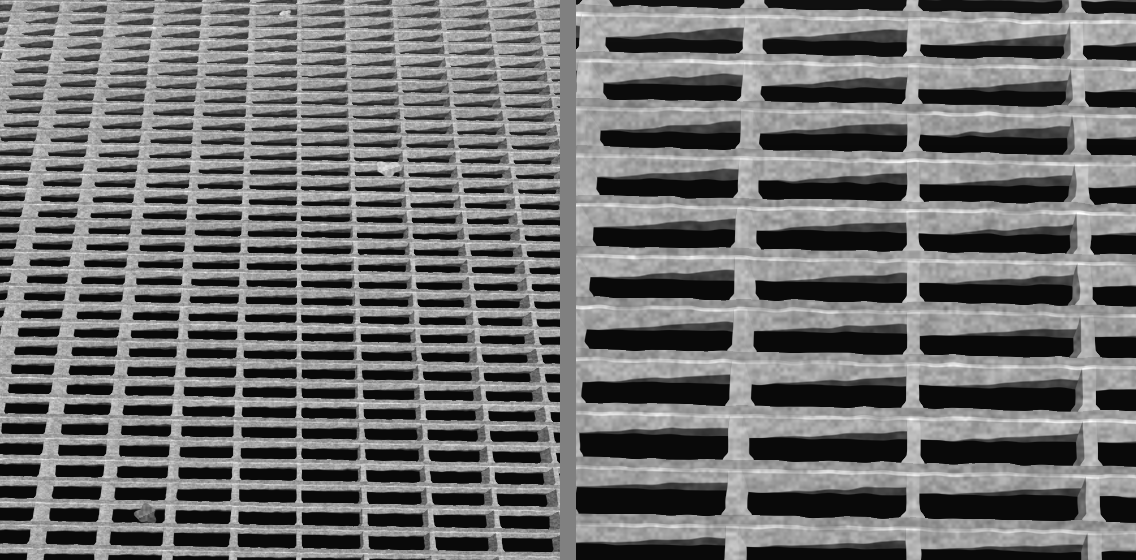
Left: the whole. Right: its middle third, enlarged.
Reproduce this texture procedurally as a Shadertoy shader.

```glsl
// Steel walkway grating seen at a slant, with worn bars, side light and three pebbles.

float hash(vec2 p) {
    return fract(sin(dot(p, vec2(127.1, 311.7))) * 43758.5453);
}

float noise(vec2 p) {
    vec2 i = floor(p), f = fract(p);
    f = f * f * (3.0 - 2.0 * f);
    return mix(mix(hash(i), hash(i + vec2(1, 0)), f.x),
               mix(hash(i + vec2(0, 1)), hash(i + vec2(1, 1)), f.x), f.y);
}

// Coverage of the positive side of a signed distance.
float cover(float dist, float width) {
    return clamp(dist / width + 0.5, 0.0, 1.0);
}

// Faceted pebble with a shaded lower side, laid over the tone below it.
float pebble(float tone, vec2 p, vec2 size, float light, float seed, float px) {
    vec2 q = p / size;
    float angle = atan(q.y, q.x);
    float radius = 0.86 + 0.13 * cos(3.0 * angle + seed) + 0.1 * cos(5.0 * angle - seed);
    float facet = 0.12 * step(0.1, q.y + 0.5 * q.x) + 0.2 * (noise(p * 260.0 + seed) - 0.5);
    return mix(tone, light - facet, cover((radius - length(q)) * size.y, px));
}

void mainImage(out vec4 fragColor, in vec2 fragCoord) {
    vec2 uv = fragCoord / iResolution.xy;
    float px = 1.2 / iResolution.y;
    vec2 p = vec2(uv.x, 1.0 - uv.y);           // y runs toward the viewer

    // Worn, slightly uneven edges
    vec2 wobble = vec2(noise(p * 95.0), noise(p * 95.0 + 40.0)) - 0.5;
    vec2 w = p + wobble * 0.0016;

    // Perspective: columns fan out, rows grow with the square of nearness
    float columnWidth = 0.0844 + 0.0361 * w.y;
    float column = (w.x - 0.534) / columnWidth;
    float near = 2.34 + w.y - 0.016 * (w.x - 0.534);
    float row = 0.63 - 264.3 / near;
    float period = near * near / 264.3;
    vec2 cell = floor(vec2(column, row));
    float u = fract(column);
    float down = fract(row) * period;           // distance below the bar's far edge
    float variation = hash(cell) - 0.5;

    // Grain of the galvanised steel
    float grain = noise(p * vec2(150.0, 290.0)) - 0.5;
    float speck = noise(p * 430.0) - 0.5;
    float wear = 0.13 * grain + 0.13 * speck + 0.05 * (hash(vec2(cell.y, 3.0)) - 0.5);

    // Front face of each bar, with the wedge of shadow thrown across it
    float top = 0.19 * period;
    float face = mix(0.0206, 0.0175, p.y) * (1.0 + 0.06 * variation);
    float wedge = clamp((u - 0.12 - 0.15 * variation) / 0.8, 0.0, 1.0);
    float lit = top + (face - top) * mix(1.0, mix(0.3, 0.78, p.y), wedge);
    float shade = mix(0.27, 0.23, p.y) + 0.12 * grain + 0.05 * speck;
    float tone = mix(shade, 0.64 + wear, cover(lit - down, px * 1.3));

    // Opening below the face
    float dark = mix(0.17, 0.035, smoothstep(0.05, 0.45, p.y));
    tone = mix(tone, dark, cover(down - face, px));

    // Cross rods: the side walls widen away from the viewing axis
    float depth = clamp((down - top) / (face - top), 0.0, 1.0);
    float du = px / columnWidth;
    float corner = 0.025 * smoothstep(period * 0.86, period, down);
    float leftWall = 0.038 + corner + 0.043 * max(-cell.x, 0.0) * depth;
    float rightWall = 0.038 + corner + 0.043 * max(cell.x + 1.0, 0.0) * depth;
    tone = mix(tone, 0.68 + wear, cover(leftWall - u, du));
    tone = mix(tone, 0.40 + wear, cover(rightWall - 1.0 + u, du));
    float rod = 0.038 + corner - min(u, 1.0 - u);
    tone = mix(tone, 0.71 + wear, cover(rod, du));

    // Top of the bar and its bright worn edge
    float barTop = max(cover(top - down, px), cover(down - period, px));
    tone = mix(tone, 0.59 + wear, barTop);
    float glint = cover(0.0011 - abs(down - top), px);
    tone += glint * (0.06 + 0.2 * noise(p * vec2(60.0, 200.0)));

    // Pebbles
    tone = pebble(tone, p - vec2(0.694, 0.301), vec2(0.025, 0.015), 0.80, 1.2, px);
    tone = pebble(tone, p - vec2(0.261, 0.918), vec2(0.021, 0.019), 0.46, 3.9, px);
    tone = pebble(tone, p - vec2(0.510, 0.025), vec2(0.011, 0.008), 0.82, 2.4, px);

    fragColor = vec4(vec3(clamp(tone, 0.0, 1.0)), 1.0);
}
```
